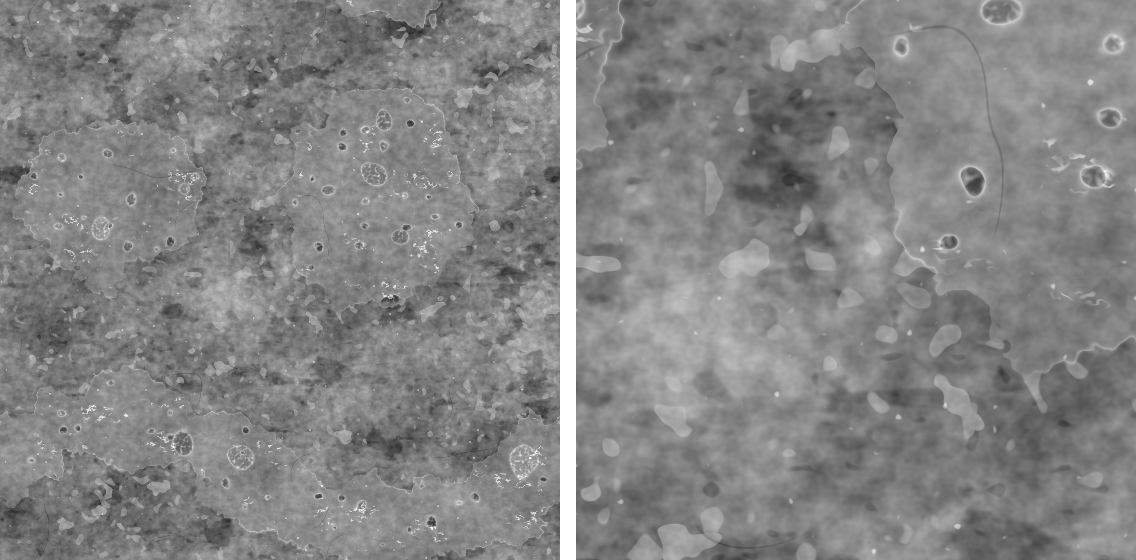
Left, the full canvas; right, a detail of the centre.
Reproduce this texture procedurally as a Shadertoy shader.

```glsl
#define TAU 6.2832
#define BASE_GREY 0.505
#define PLATE_GREY 0.53
#define CLOUD_CONTRAST 0.18
#define PLATE_CONTRAST 0.115
#define STAIN_DEPTH 0.15
#define FLAKE_LIGHT 0.135
#define RIM_LIGHT 0.24
#define CRUMB_LIGHT 0.34
#define GRAIN 0.12
#define RAGGED 0.052

float hash(vec2 p) {
    vec3 q = fract(p.xyx * 0.1031);
    q += dot(q, q.yzx + 33.33);
    return fract((q.x + q.y) * q.z);
}

vec2 wrap(vec2 v) { return fract(v + 0.5) - 0.5; }

float corner(vec2 cell, vec2 offset, vec2 n, float seed) {
    float angle = TAU * hash(mod(cell, n) + seed * 7.31);
    return dot(vec2(cos(angle), sin(angle)), offset);
}

// Gradient noise with n whole cells across the canvas
float noise(vec2 uv, vec2 n, float seed) {
    vec2 p = uv * n, i = floor(p), f = p - i, e = vec2(1, 0);
    vec2 u = f * f * f * (f * (f * 6.0 - 15.0) + 10.0);
    float low = mix(corner(i, f, n, seed), corner(i + e, f - e, n, seed), u.x);
    float high = mix(corner(i + e.yx, f - e.yx, n, seed), corner(i + 1.0, f - 1.0, n, seed), u.x);
    return mix(low, high, u.y);
}

float fbm(vec2 uv, vec2 n, int octaves, float seed) {
    float sum = 0.0, amp = 1.0;
    for (int o = 0; o < octaves; o++) {
        sum += amp * noise(uv, n, seed + float(o) * 3.7);
        n *= 2.0;
        amp *= 0.6;
    }
    return sum;
}

// Distance to the ragged edge of the raised plates, positive inside
float plates(vec2 uv) {
    vec2 p = uv + RAGGED * vec2(fbm(uv, vec2(8), 5, 1.0), fbm(uv, vec2(8), 5, 2.0));
    float bandCentre = 0.15 + 0.1 * sin(TAU * (p.x + 0.05));
    float d = 0.075 - abs(wrap(vec2(p.y - bandCentre)).x);
    vec4 islands[2] = vec4[2](vec4(0.19, 0.645, 0.15, 0.15), vec4(0.67, 0.65, 0.16, 0.195));
    for (int k = 0; k < 2; k++) {
        vec2 q = wrap(p - islands[k].xy) / islands[k].zw;
        d = max(d, (1.0 - length(q)) * islands[k].z);
    }
    return d;
}

// Scattered pits: x = interior coverage, y = rim, z = random tone
vec3 pits(vec2 uv, float n, float share, float seed, float px) {
    vec2 p = uv * n, base = floor(p);
    float wobble = 0.11 * noise(uv, vec2(n * 3.0), seed);
    vec3 result = vec3(0);
    for (int k = 0; k < 9; k++) {
        vec2 cell = base + vec2(k % 3, k / 3) - 1.0;
        vec2 id = mod(cell, n) + seed * 5.17;
        if (hash(id) > share) continue;
        vec2 centre = cell + 0.25 + 0.5 * vec2(hash(id + 11.3), hash(id + 23.9));
        float radius = mix(0.08, 0.2, hash(id + 37.1));
        vec2 q = p - centre;
        q.y *= mix(0.75, 1.4, hash(id + 51.7));
        float d = (length(q) - radius + wobble) / n;
        float inside = smoothstep(px, -px, d);
        float rim = exp(-abs(d) / max(0.0014, 0.7 * px));
        result = vec3(max(result.x, inside), max(result.y, rim), mix(result.z, hash(id + 67.3), inside));
    }
    return result;
}

void mainImage(out vec4 fragColor, in vec2 fragCoord) {
    vec2 uv = fragCoord / iResolution.xy;
    float px = 1.0 / iResolution.y;
    vec2 diagonal = vec2(uv.x + uv.y, uv.y - uv.x);

    float edge = plates(uv);
    float plate = smoothstep(-px, px, edge);
    float bare = 1.0 - 0.8 * plate;

    // Cloudy ground with diagonal smears
    float clouds = fbm(uv, vec2(6, 7), 6, 5.0);
    float smears = fbm(diagonal, vec2(3, 9), 5, 9.0);
    float grey = mix(BASE_GREY, PLATE_GREY, plate);
    grey += clouds * mix(CLOUD_CONTRAST, PLATE_CONTRAST, plate) + 0.07 * smears * bare;

    // Dark stains, spots and level streaks
    float stains = smoothstep(0.26, 0.52, fbm(uv, vec2(8, 11), 5, 13.0));
    float spots = smoothstep(0.34, 0.46, noise(uv, vec2(28, 36), 17.0) + 0.2 * smears);
    float dots = smoothstep(0.4, 0.52, noise(uv, vec2(64, 76), 18.0) - 0.15 * clouds);
    float streaks = smoothstep(0.32, 0.48, noise(uv, vec2(12, 50), 19.0) + 0.15 * clouds);
    grey -= STAIN_DEPTH * bare * (stains + 0.6 * spots + 0.6 * dots + 0.5 * streaks);

    // Pale flat flakes of two sizes
    float cluster = 0.35 * noise(uv, vec2(5), 23.0);
    float large = smoothstep(0.47, 0.52, fbm(uv, vec2(19, 21), 3, 25.0) + cluster);
    float small = smoothstep(0.36, 0.44, noise(uv, vec2(52, 46), 29.0) + cluster);
    float flakes = max(large, 0.8 * small) * bare;
    grey = mix(grey, 0.4 * grey + 0.6 * BASE_GREY + FLAKE_LIGHT, flakes);

    // Plate lip and the shade outside it
    float lip = exp(-abs(edge) / max(0.0015, 0.7 * px));
    grey -= 0.06 * smoothstep(-0.02, 0.0, edge) * (1.0 - plate);
    grey += RIM_LIGHT * lip * smoothstep(-0.4, 0.3, noise(uv, vec2(13), 31.0));

    // Rimmed pits with speckled floors
    float inner = smoothstep(0.004, 0.015, edge);
    float speckle = noise(uv, vec2(190), 37.0);
    vec3 coarse = pits(uv, 8.0, 0.42, 41.0, px);
    vec3 fine = pits(uv, 24.0, 0.4, 43.0, px);
    vec3 pit = coarse.x + coarse.y > fine.x + fine.y ? coarse : fine;
    float pitFloor = mix(0.24, 0.58, pit.z) + 0.5 * max(speckle, 0.0);
    grey = mix(grey, pitFloor, pit.x * inner);
    grey += 1.2 * RIM_LIGHT * pit.y * inner;

    // Bright broken crumbs gathered on the plates
    float crumbArea = smoothstep(0.2, 0.4, fbm(uv, vec2(11, 17), 3, 47.0)) * inner;
    float veins = smoothstep(0.2, 0.03, abs(fbm(uv, vec2(54, 80), 3, 53.0)));
    float broken = smoothstep(-0.12, 0.2, noise(uv, vec2(75, 95), 55.0));
    grey += CRUMB_LIGHT * veins * broken * crumbArea;

    // Hairline scratches, grain and white specks
    float hair = smoothstep(0.014, 0.0, abs(noise(diagonal, vec2(6, 8), 59.0)));
    grey -= 0.09 * hair * smoothstep(0.12, 0.35, noise(uv, vec2(8), 61.0));
    grey += GRAIN * fbm(uv, vec2(62, 72), 3, 67.0) * mix(1.0, 0.75, plate);
    grey += 0.25 * smoothstep(0.46, 0.62, noise(uv, vec2(140), 71.0));

    fragColor = vec4(vec3(clamp(grey, 0.0, 1.0)), 1.0);
}
```
